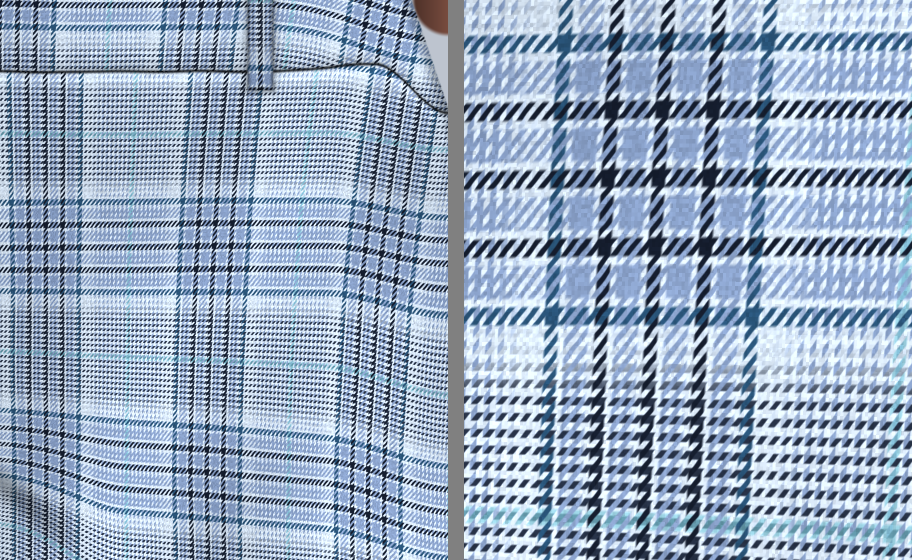
Left: the whole. Right: its middle third, enlarged.
Write a WebGL 2 fragment shader that draws this texture.

```glsl
#version 300 es
precision highp float;
// Glen check cloth on a garment: striped warp and weft yarns meet in a diagonal
// twill, bent by soft folds, with a waist seam, a belt loop and a bare corner.
// Lengths are in canvas heights; v runs down from the top edge.
uniform vec2 u_resolution;
out vec4 fragColor;

const float TAU = 6.2831853;
const float FINE = 40.0; // fine stripes in one repeat
const vec3 WHITE = vec3(0.89, 0.93, 0.97);
const vec3 SLATE = vec3(0.54, 0.62, 0.76);
const vec3 NAVY = vec3(0.08, 0.11, 0.17);
const vec3 BLUE = vec3(0.16, 0.32, 0.45);
const vec3 TEAL = vec3(0.48, 0.74, 0.79);

float hash(vec2 p) {
  vec3 q = fract(p.xyx * vec3(0.1031, 0.1030, 0.0973));
  q += dot(q, q.yzx + 33.33);
  return fract((q.x + q.y) * q.z);
}

float noise(vec2 p) {
  vec2 i = floor(p), f = fract(p);
  f = f * f * (3.0 - 2.0 * f);
  return mix(mix(hash(i), hash(i + vec2(1, 0)), f.x),
             mix(hash(i + vec2(0, 1)), hash(i + vec2(1, 1)), f.x), f.y);
}

// Yarn colour across one repeat: five dark lines, a white border, fine stripes
vec3 yarn(float t, vec3 fineDark) {
  float c = fract(t + 0.5) - 0.5, a = abs(c);
  float d = abs(fract(c * 10.0 + 0.5) - 0.5);
  vec3 line = mix(NAVY, BLUE, smoothstep(0.14, 0.16, a));
  vec3 band = mix(WHITE, SLATE, smoothstep(0.22, 0.3, d));
  band = mix(line, band, smoothstep(0.1, 0.17, d));
  float stripe = smoothstep(-0.5, 0.5, cos(TAU * FINE * c));
  vec3 fine = mix(WHITE, fineDark, stripe * mix(0.12, 1.0, smoothstep(0.24, 0.33, a)));
  fine = mix(fine, TEAL, 0.7 * smoothstep(0.484, 0.49, a));
  return mix(band, fine, smoothstep(0.215, 0.23, a));
}

// Warp and weft, each on top in turn along the diagonal
vec3 weave(vec2 t) {
  float wobble = 0.12 * (noise(t * 60.0) - 0.5);
  float over = smoothstep(-0.55, 0.55, sin(TAU * (FINE * (t.x + t.y) + wobble)));
  vec3 warp = yarn(t.x, SLATE), weft = yarn(t.y, mix(NAVY, SLATE, 0.15));
  float fuzz = 0.92 + 0.16 * hash(floor(t * FINE * 4.0) + 200.0);
  return mix(warp, weft, over) * fuzz;
}

// Canvas point to repeat units, widening upward and sagging at the sides
vec2 drape(float x, float v) {
  float spread = (0.911 - v) / 0.742;
  float period = 0.288 + 0.031 * spread * spread;
  float sag = 0.09 * (x - 0.365) * smoothstep(0.45, 0.8, v);
  sag += 0.03 * smoothstep(0.58, 0.8, x);
  sag -= 0.09 * smoothstep(0.22, 0.0, x) * smoothstep(0.7, 1.0, v);
  vec2 ripple = 0.012 * vec2(noise(vec2(x, v) * 6.0), noise(vec2(x, v) * 5.0 + 40.0)) - 0.006;
  return vec2((x - 0.082) / period, (v - sag - 0.441) / 0.404) + ripple;
}

vec3 scene(vec2 p) {
  float x = p.x, v = 1.0 - p.y;
  float seam = 0.128 - 0.012 * smoothstep(0.45, 0.66, x) + 0.085 * smoothstep(0.67, 0.8, x);
  seam += 0.004 * (noise(vec2(x * 14.0, 3.0)) - 0.5);
  float below = v - seam;

  // Main panel, with the waistband cut from a shifted piece
  vec2 t = drape(x, v);
  if (below < 0.0) t = drape(x + 0.05, v + 0.07 - 0.12 * max(x - 0.48, 0.0));
  vec3 color = weave(t);

  // Seam groove and the raised edge under it
  color *= 1.0 + 0.1 * exp(-pow((below - 0.014) / 0.008, 2.0));
  color *= 1.0 - 0.75 * exp(-pow(below / 0.0028, 2.0));
  color *= 1.0 - 0.12 * smoothstep(-0.03, 0.0, below) * step(below, 0.0);

  // Belt loop with its cast shadow
  vec2 box = abs(vec2(x - 0.465, v - 0.04)) - vec2(0.023, 0.121);
  float loop = length(max(box, 0.0)) + min(max(box.x, box.y), 0.0);
  color *= 1.0 - 0.4 * exp(-max(loop, 0.0) / 0.006);
  vec3 strap = weave(vec2((x - 0.465) / 0.3, v / 0.404 + 0.5));
  strap *= 0.9 - 0.35 * smoothstep(-0.008, 0.0, loop);
  color = mix(color, strap, smoothstep(0.001, -0.001, loop));

  // Folds and broad light
  float light = 0.92 + 0.16 * noise(vec2(x * 5.0 + v, v * 3.0) + 7.0);
  light -= 0.3 * smoothstep(0.05, 0.0, abs(v - 0.86 - 0.8 * x)) * smoothstep(0.2, 0.0, x);
  light += 0.06 * smoothstep(0.5, 0.0, length(vec2(x - 0.35, v - 0.5)));
  color *= light * vec3(0.98, 1.0, 1.02);

  // Pale backdrop and skin beyond the hip
  float hip = x - 0.735 - 0.34 * v;
  vec3 skin = vec3(0.46, 0.29, 0.24) * (0.6 + 6.0 * max(x - 0.73, 0.0));
  float arm = length(vec2(x - 0.8, v)) - 0.062;
  vec3 beyond = mix(vec3(0.74, 0.77, 0.81), skin, smoothstep(0.005, -0.005, arm));
  color *= 1.0 - 0.3 * smoothstep(-0.03, 0.0, hip);
  return mix(color, beyond, smoothstep(-0.002, 0.002, hip));
}

void main() {
  // Four samples per pixel smooth the weave
  vec3 sum = vec3(0.0);
  for (int i = 0; i < 4; i++) {
    vec2 offset = vec2(i % 2, i / 2) * 0.5 - 0.25;
    sum += scene((gl_FragCoord.xy + offset) / u_resolution.y);
  }
  fragColor = vec4(clamp(sum * 0.25, 0.0, 1.0), 1.0);
}
```
